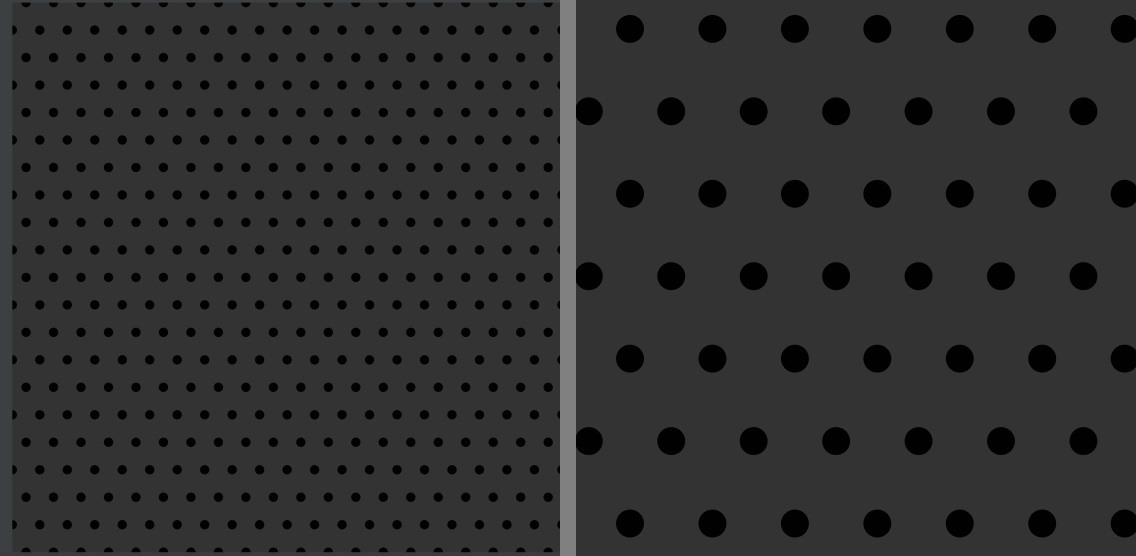
Left: the whole. Right: its middle third, enlarged.
This pattern is drawn by a WebGL 2 fragment shader. Its source:

```glsl
#version 300 es
precision highp float;
// Staggered black polka dots on a charcoal panel with thin slate margins.

uniform vec2 u_resolution;
out vec4 outColor;

// Lengths are fractions of the canvas width.
const float PITCH = 0.04907;                     // spacing of dots and of rows
const float DOT_RADIUS = 0.0083;
const float ROWS = 20.0;                         // row steps up the panel
const vec2 PANEL_CORNER = vec2(0.0220, 0.0068);  // lower left of the panel

const vec3 PANEL_COLOR = vec3(0.200);
const vec3 DOT_COLOR = vec3(0.003);
const vec3 MARGIN_COLOR = vec3(0.235, 0.250, 0.262);
const vec3 FOOT_COLOR = vec3(0.245, 0.222, 0.232);

// Coverage of the region where the signed distance is negative.
float fill(float distance, float pixel) {
    return clamp(0.5 - distance / pixel, 0.0, 1.0);
}

// Signed distance to the nearest dot; even rows shift by half a pitch.
float dotDistance(vec2 p) {
    vec2 cell = p / PITCH;
    float row = floor(cell.y + 0.5);
    float shift = 0.5 * (1.0 - mod(row, 2.0));
    vec2 offset = vec2(fract(cell.x - shift + 0.5) - 0.5, cell.y - row);
    return length(offset) * PITCH - DOT_RADIUS;
}

void main() {
    float pixel = 1.0 / u_resolution.x;
    vec2 p = gl_FragCoord.xy * pixel - PANEL_CORNER;

    // Dotted panel
    vec3 panel = mix(PANEL_COLOR, DOT_COLOR, fill(dotDistance(p), pixel));

    // Margins at the left, top and foot; the panel runs off the right edge
    float panelEdge = max(-p.x, max(-p.y, p.y - ROWS * PITCH));
    vec3 margin = mix(MARGIN_COLOR, FOOT_COLOR, fill(p.y, pixel));

    outColor = vec4(mix(margin, panel, fill(panelEdge, pixel)), 1.0);
}
```
